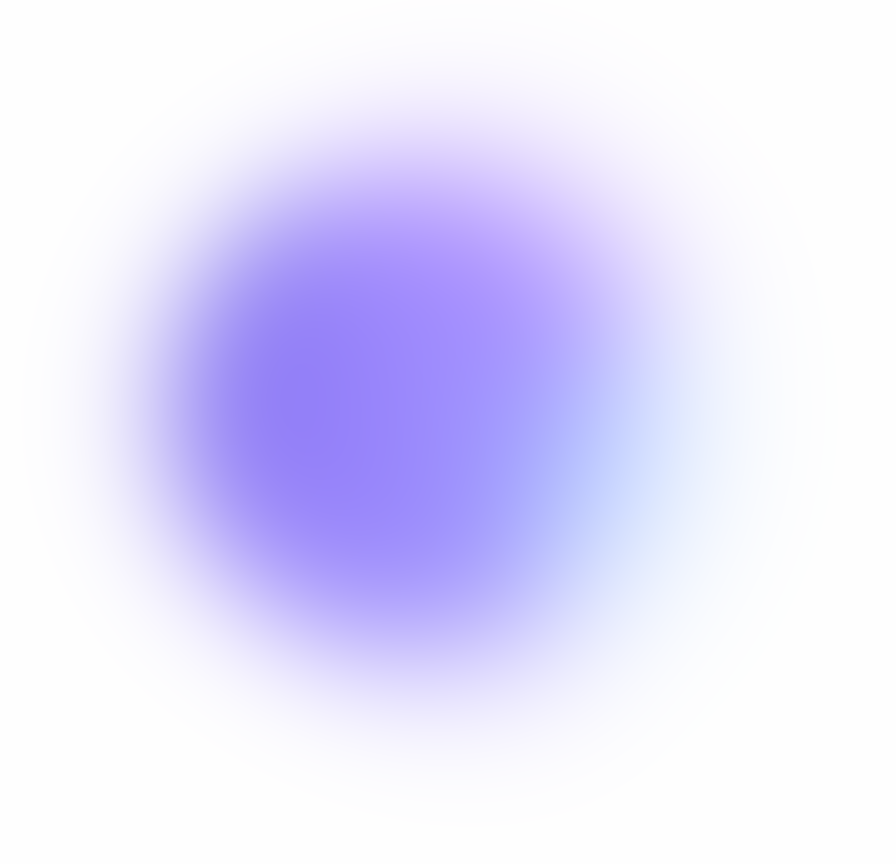
This background is drawn by a Shadertoy shader. Its source:

```glsl
// Lengths are in canvas heights
const vec3  PAPER         = vec3(0.997);
const vec2  DISC_CENTER   = vec2(0.478, 0.524);
const float DISC_RADIUS   = 0.274;
const float SOFTNESS_LEFT  = 0.070;
const float SOFTNESS_RIGHT = 0.092;
const float TINT_REACH    = 0.120;

// Tint sites: rim indigo, core indigo, violet, sky, lilac, periwinkle
const int TINT_COUNT = 6;
const vec2 TINT_PLACE[TINT_COUNT] = vec2[](
    vec2(0.175, 0.595), vec2(0.364, 0.514), vec2(0.607, 0.730),
    vec2(0.729, 0.447), vec2(0.472, 0.298), vec2(0.513, 0.555));
const vec3 TINT_COLOR[TINT_COUNT] = vec3[](
    vec3(0.48, 0.42, 0.93), vec3(0.56, 0.47, 0.97), vec3(0.66, 0.52, 1.00),
    vec3(0.67, 0.79, 1.00), vec3(0.60, 0.53, 0.99), vec3(0.63, 0.57, 1.00));

// Gaussian-blurred step: 1 inside, 0 outside, z in standard deviations
float blurredEdge(float z) {
    z = clamp(z, -4.0, 4.0);
    return 0.5 - 0.5 * tanh(0.798 * z * (1.0 + 0.0447 * z * z));
}

// Normalized Gaussian blend of the tint sites
vec3 blendTints(vec2 p) {
    vec3 sum = vec3(0.0);
    float total = 0.0;
    for (int i = 0; i < TINT_COUNT; i++) {
        vec2 offset = (p - TINT_PLACE[i]) / TINT_REACH;
        float weight = exp(-0.5 * dot(offset, offset));
        sum += weight * TINT_COLOR[i];
        total += weight;
    }
    return sum / max(total, 1e-20);
}

void mainImage(out vec4 fragColor, in vec2 fragCoord) {
    vec2 p = fragCoord / iResolution.y;
    vec2 toPoint = p - DISC_CENTER;

    // The right side fades more slowly than the left
    float side = smoothstep(-DISC_RADIUS, DISC_RADIUS, toPoint.x);
    float softness = mix(SOFTNESS_LEFT, SOFTNESS_RIGHT, side);
    float coverage = blurredEdge((length(toPoint) - DISC_RADIUS) / softness);

    fragColor = vec4(mix(PAPER, blendTints(p), coverage), 1.0);
}
```
